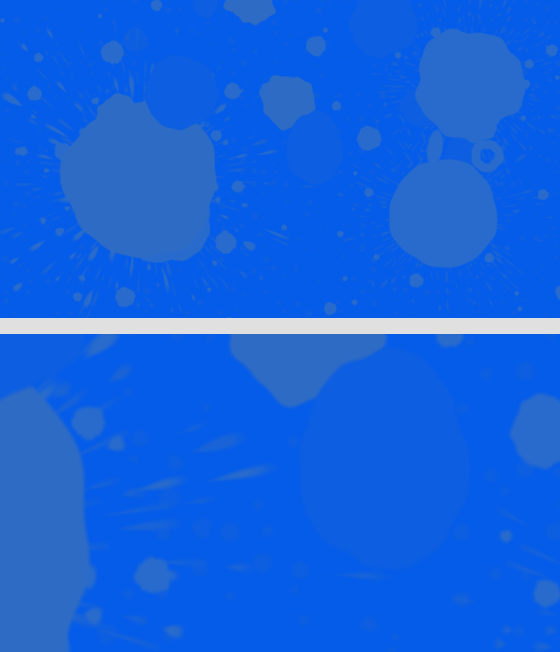
Top: the whole. Bottom: its middle third, enlarged.
Give the GLSL for this background, as a WebGL 1 fragment shader.

```glsl
precision highp float;
// Flat paint splashes on a vivid blue ground: large wobbly blots, radial sprays
// of tapered streaks and scattered drops. Blots are circles bent by layered
// sines; sprays are polar cells and drops are jittered grid cells.

uniform vec2 u_resolution;

#define GROUND  vec3(0.02, 0.36, 0.91)
#define SHADE   vec3(0.05, 0.37, 0.88)
#define FAINT   vec3(0.10, 0.39, 0.84)
#define WASH    vec3(0.16, 0.42, 0.80)
#define PAINT   vec3(0.18, 0.42, 0.77)
#define SOFT    0.0035
#define TAU     6.28319

vec3 hash3(vec2 p) {
  vec3 q = fract(p.xyx * vec3(0.1031, 0.1030, 0.0973));
  q += dot(q, q.yxz + 33.33);
  return fract((q.xxy + q.yzz) * q.zyx);
}

float cover(float dist) {
  return 1.0 - smoothstep(-SOFT, SOFT, dist);
}

// Signed distance to a round blot with an uneven rim
float blot(vec2 p, vec2 centre, float radius, float wobble, float seed) {
  vec2 d = p - centre;
  float a = atan(d.y, d.x);
  float rim = 0.5 * sin(3.0 * a + seed) + 0.4 * sin(5.0 * a + 2.3 * seed)
            + 0.25 * sin(8.0 * a + 4.1 * seed) + 0.2 * sin(13.0 * a + 1.7 * seed);
  return length(d) - radius * (1.0 + wobble * rim);
}

// One jittered drop in some of the cells of a grid
float drops(vec2 p, float cell, float density, float radius, float seed) {
  vec2 id = floor(p / cell);
  vec3 h = hash3(id + seed);
  vec3 k = hash3(id + seed + 57.0);
  float size = radius * mix(0.35, 1.0, k.x * k.x);
  vec2 room = vec2(cell - 2.4 * size);
  vec2 centre = (id + 0.5) * cell + (h.xy - 0.5) * room;
  float dist = blot(p, centre, size, 0.08, 40.0 * k.y);
  return cover(dist) * step(h.z, density);
}

// Tapered streaks in polar cells, thinning out between inner and outer radius
float spray(vec2 p, vec2 centre, vec2 reach, float sectors, float ringStep,
            float width, float seed) {
  vec2 d = p - centre;
  float r = length(d);
  float turn = (atan(d.y, d.x) / TAU + 0.5) * sectors;
  float sector = mod(floor(turn), sectors);
  float shift = hash3(vec2(sector, seed)).x;
  float ring = floor(r / ringStep + shift);
  float mid = (ring + 0.5 - shift) * ringStep;
  vec3 h = hash3(vec2(sector + 11.0, ring + seed));
  vec3 k = hash3(vec2(sector + 83.0, ring + seed));

  float arc = TAU * r / sectors;
  float halfLength = ringStep * mix(0.1, 0.46, h.x * h.x);
  float halfWidth = min(width * mix(0.25, 1.0, h.y * h.y), 0.3 * arc);
  float along = (r - mid) / halfLength;
  float across = (fract(turn) - 0.5 + 0.35 * (k.x - 0.5)) * arc / halfWidth;
  across /= 1.0 + 0.4 * clamp(along, -1.0, 1.0);
  float dist = (length(vec2(along, across)) - 1.0) * min(halfWidth, halfLength);
  float density = 0.6 * (1.0 - smoothstep(reach.x, reach.y, mid));
  return cover(dist) * step(h.z, density);
}

void main() {
  vec2 p = gl_FragCoord.xy / u_resolution.y;
  vec2 leftHub = vec2(0.443, 0.435);
  vec2 upperHub = vec2(1.475, 0.738);
  vec2 lowerHub = vec2(1.395, 0.328);
  vec3 colour = GROUND;

  // Fine pale specks and thin spray around the right-hand blots
  colour = mix(colour, SHADE, drops(p, 0.034, 0.4, 0.011, 3.0));
  float mist = max(spray(p, upperHub, vec2(0.16, 0.42), 90.0, 0.04, 0.005, 5.0),
                   spray(p, lowerHub, vec2(0.16, 0.40), 84.0, 0.045, 0.005, 29.0));
  colour = mix(colour, FAINT, mist);

  // Soft-toned blots lying under the paint
  float under = min(blot(p, vec2(1.204, 0.925), 0.105, 0.08, 2.0),
                    blot(p, vec2(1.325, 0.665), 0.065, 0.10, 5.0));
  under = min(under, blot(p, vec2(1.455, 0.52), 0.055, 0.10, 8.0));
  under = min(under, blot(p, vec2(0.425, 0.875), 0.038, 0.10, 3.0));
  under = min(under, blot(p, vec2(0.645, 0.985), 0.040, 0.10, 6.0));
  colour = mix(colour, SHADE, cover(under));

  // Strong spray bursting from the left blot
  float fine = spray(p, leftHub, vec2(0.22, 0.60), 96.0, 0.065, 0.006, 17.0);
  float broad = spray(p, leftHub, vec2(0.20, 0.62), 40.0, 0.085, 0.015, 41.0);
  colour = mix(colour, FAINT, fine);
  colour = mix(colour, WASH, broad);

  // Scattered round drops, large and small
  colour = mix(colour, WASH, drops(p, 0.155, 0.34, 0.040, 71.0));
  colour = mix(colour, WASH, drops(p + 0.03, 0.09, 0.12, 0.017, 19.0));

  // Right-hand blots, joined by a finger and an open loop
  float right = min(blot(p, upperHub, 0.170, 0.09, 1.3),
                    blot(p, lowerHub, 0.170, 0.035, 4.0));
  right = min(right, blot(p, vec2(1.505, 0.605), 0.055, 0.10, 2.0));
  float loop = abs(blot(p, vec2(1.532, 0.510), 0.037, 0.08, 1.0)) - 0.014;
  vec2 finger = (p - vec2(1.368, 0.535)) * mat2(1.0, -0.15, 0.06, 0.42);
  right = min(right, min(loop, length(finger) - 0.024));
  colour = mix(colour, WASH, cover(right));

  // Left blot with its lower lobe, and two smaller blots
  colour = mix(colour, WASH, cover(blot(p, vec2(0.525, 0.305), 0.135, 0.07, 2.6)));
  float left = min(blot(p, leftHub, 0.243, 0.055, 5.2),
                   blot(p, vec2(0.375, 0.625), 0.075, 0.10, 3.0));
  left = min(left, blot(p, vec2(0.906, 0.682), 0.083, 0.10, 7.0));
  left = min(left, blot(p, vec2(0.790, 1.000), 0.075, 0.16, 4.4));
  colour = mix(colour, PAINT, cover(left));

  // Deep blots overlapping the paint
  vec2 squeezed = vec2(0.99, 0.534) + (p - vec2(0.99, 0.534)) * vec2(1.3, 1.0);
  float over = min(blot(p, vec2(0.569, 0.709), 0.115, 0.05, 1.8),
                   blot(squeezed, vec2(0.99, 0.534), 0.115, 0.05, 3.7));
  colour = mix(colour, SHADE, cover(over));

  gl_FragColor = vec4(colour, 1.0);
}
```
